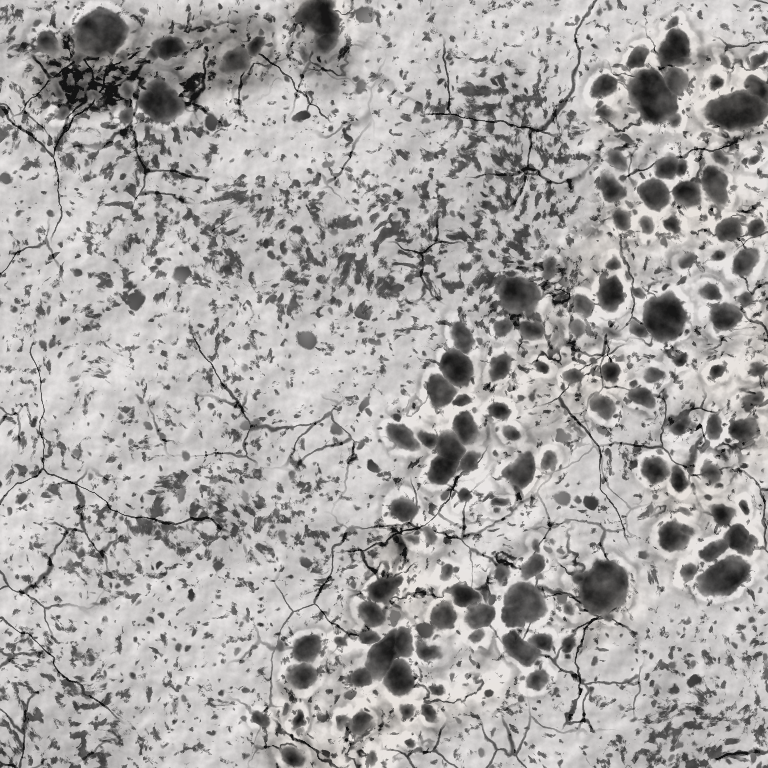
A three.js fragment shader for this texture:

```glsl
varying vec2 vUv;

float hash(vec2 p) {
  vec3 q = fract(p.xyx * vec3(0.1031, 0.1030, 0.0973));
  q += dot(q, q.yzx + 33.33);
  return fract((q.x + q.y) * q.z);
}

vec2 hash2(vec2 p) {
  return vec2(hash(p), hash(p + 57.3));
}

float noise(vec2 p) {
  vec2 i = floor(p), f = fract(p);
  f = f * f * (3.0 - 2.0 * f);
  return mix(mix(hash(i), hash(i + vec2(1, 0)), f.x),
             mix(hash(i + vec2(0, 1)), hash(i + vec2(1, 1)), f.x), f.y);
}

float fbm(vec2 p) {
  float sum = 0.0, gain = 0.5;
  for (int i = 0; i < 5; i++) {
    sum += gain * noise(p);
    p = mat2(1.6, 1.2, -1.2, 1.6) * p + 7.1;
    gain *= 0.5;
  }
  return sum / 0.97;
}

vec2 warp(vec2 p, float scale) {
  return vec2(fbm(p * scale), fbm(p * scale + 31.7)) - 0.5;
}

float capsule(vec2 p, vec2 a, vec2 b) {
  vec2 ab = b - a;
  return length(p - a - ab * clamp(dot(p - a, ab) / dot(ab, ab), 0.0, 1.0));
}

float honeycombDistance(vec2 p) {
  return min(capsule(p, vec2(0.1, 0.91), vec2(0.32, 0.93)) - 0.05,
             capsule(p, vec2(0.41, 0.98), vec2(0.43, 0.9)) - 0.03);
}

// Negative where the stone is riddled with holes
float clusterDistance(vec2 p) {
  float d = capsule(p, vec2(0.9, 0.83), vec2(0.93, 0.36)) - 0.1;
  d = min(d, capsule(p, vec2(0.8, 0.58), vec2(0.63, 0.43)) - 0.1);
  d = min(d, capsule(p, vec2(0.72, 0.22), vec2(0.43, 0.06)) - 0.09);
  d = min(d, capsule(p, vec2(0.56, 0.37), vec2(0.52, 0.2)) - 0.04);
  return min(d, honeycombDistance(p)) + 0.07 * (noise(p * 9.0) - 0.5);
}

// Distance to the wall of the nearest scattered hole, negative inside
float pits(vec2 p, float cells, float share, vec2 radii, float limit) {
  float nearest = 1.0;
  for (int y = -1; y <= 1; y++) {
    for (int x = -1; x <= 1; x++) {
      vec2 cell = floor(p * cells) + vec2(x, y);
      vec2 centre = (cell + 0.5 + 0.55 * (hash2(cell + cells) - 0.5)) / cells;
      if (hash(cell + 11.9) > share || clusterDistance(centre) > limit) continue;
      float turn = 6.28 * hash(cell + 3.7), size = hash(cell + 91.3);
      vec2 q = mat2(cos(turn), sin(turn), -sin(turn), cos(turn)) * (p - centre);
      q.y *= 1.0 + 0.7 * hash(cell + 23.1);
      nearest = min(nearest, length(q) - mix(radii.x, radii.y, size * size) / cells);
    }
  }
  return nearest;
}

// Gap between the two nearest cell points, zero along the cracks
float cracks(vec2 p, float cells) {
  float first = 9.0, second = 9.0;
  for (int y = -1; y <= 1; y++) {
    for (int x = -1; x <= 1; x++) {
      vec2 cell = floor(p * cells) + vec2(x, y);
      float d = length(cell + hash2(cell + cells) - p * cells);
      second = min(second, max(first, d));
      first = min(first, d);
    }
  }
  return (second - first) / cells;
}

void main() {
  vec2 p = vUv;
  vec2 rough = p + 0.022 * warp(p, 22.0) + 0.008 * warp(p, 90.0);
  float inCluster = smoothstep(0.04, -0.03, clusterDistance(p));
  float honeycomb = smoothstep(0.02, -0.02, honeycombDistance(rough));

  // Pale surface with raking light
  float fine = fbm(p * 60.0);
  float relief = fine - fbm(p * 60.0 + vec2(-0.25, 0.3));
  float bumps = fbm(p * 22.0) - fbm(p * 22.0 + vec2(-0.2, 0.25));
  float tone = 0.825 + 0.1 * (fbm(p * 5.0) - 0.5) + 0.22 * relief;
  tone += bumps * mix(0.25, 0.8, inCluster);

  // Dusty grain in drifting patches
  float patches = smoothstep(0.46, 0.72, fbm(p * vec2(4.0, 5.5) + 3.3));
  patches = max(patches, 0.8 * smoothstep(0.22, 0.0, length(p - vec2(0.1, 0.04))));
  float grain = fbm(p * 110.0 + 5.0 * warp(p, 12.0));
  tone -= 0.45 * smoothstep(0.62 - 0.17 * patches, 0.78 - 0.12 * patches, grain);
  tone -= 0.07 * patches;

  // Long cracks and finer branching ones
  vec2 bent = p + 0.09 * warp(p, 7.0) + 0.012 * warp(p, 50.0);
  float longCrack = smoothstep(0.0035, 0.0008, cracks(bent, 3.7));
  float fineCrack = smoothstep(0.0045, 0.0008, cracks(bent, 13.0));
  tone -= 0.5 * longCrack * smoothstep(0.4, 0.55, noise(p * 8.0 + 4.0));
  tone -= 0.45 * fineCrack * smoothstep(0.5, 0.7, noise(p * 9.0 + 17.0));

  // Crevices between the holes
  float ridge = abs(fbm(rough * 17.0 + 8.0) - 0.5);
  float crevice = inCluster * smoothstep(0.035, 0.004, ridge) * smoothstep(0.35, 0.6, noise(p * 21.0));
  tone -= 0.5 * crevice + 0.24 * honeycomb;

  // Holes with raised rims and shadowed skirts
  float hole = min(pits(rough, 11.0, 0.6, vec2(0.2, 0.5), 0.0),
                   pits(rough + 0.4, 22.0, 0.0, vec2(0.2, 0.5), 0.0));
  hole = min(hole, pits(rough, 22.0, 0.75, vec2(0.2, 0.5), 0.01));
  float rim = smoothstep(0.0, 0.004, hole) * smoothstep(0.014, 0.007, hole);
  float skirt = smoothstep(0.009, 0.014, hole) * smoothstep(0.024, 0.015, hole);
  tone += 0.07 * rim * (1.0 - honeycomb) - 0.2 * skirt * noise(p * 30.0);
  float wall = 0.16 + 0.5 * (fbm(p * 45.0) - 0.38) + 0.2 * smoothstep(-0.012, 0.0, hole);
  tone = mix(tone, max(wall, 0.09), smoothstep(0.0025, -0.0025, hole));

  // Small chips and pinholes everywhere
  float chip = min(pits(rough, 24.0, 0.22, vec2(0.06, 0.3), 9.0),
                   pits(rough, 55.0, 0.32, vec2(0.08, 0.32), 9.0));
  float chipTone = 0.2 + 0.4 * noise(p * 35.0);
  tone = mix(tone, min(tone, chipTone), smoothstep(0.002, -0.002, chip));

  // Faint ochre stain on the eroded parts
  vec3 tint = mix(vec3(1.0, 0.988, 0.985), vec3(1.0, 0.965, 0.925), inCluster * noise(p * 14.0) * 0.6);
  gl_FragColor = vec4(clamp(tone, 0.08, 0.91) * tint, 1.0);
}
```
